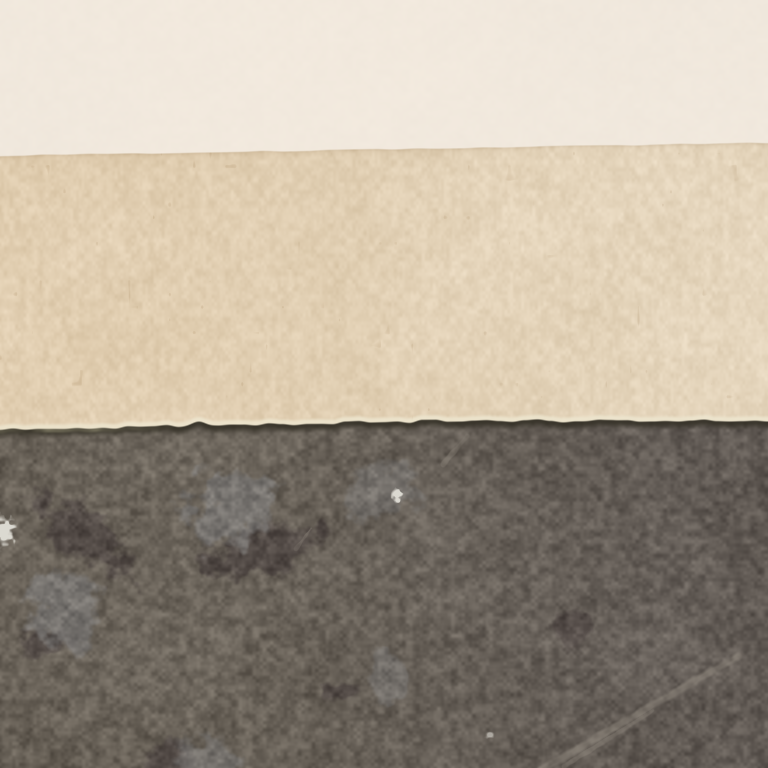
Write a Shadertoy shader that draws this texture.

```glsl
// Draws a cream sheet and a tan card strip above a worn, speckled dark stone board.

float hash(vec2 p) {
    return fract(sin(dot(p, vec2(127.1, 311.7))) * 43758.5453);
}

float noise(vec2 p) {
    vec2 i = floor(p), f = fract(p);
    f = f * f * (3.0 - 2.0 * f);
    return mix(mix(hash(i), hash(i + vec2(1, 0)), f.x),
               mix(hash(i + vec2(0, 1)), hash(i + vec2(1, 1)), f.x), f.y);
}

float fbm(vec2 p) {
    float sum = 0.0, amp = 0.5;
    for (int k = 0; k < 4; k++) {
        sum += amp * noise(p);
        p = mat2(1.6, 1.2, -1.2, 1.6) * p + 7.3;
        amp *= 0.5;
    }
    return sum / 0.9375;
}

// Centred grain: mid-size crumbs plus fine fibres.
float grain(vec2 p, float scale) {
    return 0.62 * noise(p * scale) + 0.38 * noise(p * scale * 2.1 + 31.0) - 0.5;
}

// Ragged, tilted elliptical stain; returns coverage.
float stain(vec2 p, vec2 centre, vec2 radius, float tilt) {
    vec2 d = p - centre;
    float c = cos(tilt), s = sin(tilt);
    d = vec2(c * d.x + s * d.y, c * d.y - s * d.x) / radius;
    float ragged = (fbm(p * 38.0) - 0.5) * 1.5 + (noise(p * 110.0) - 0.5) * 0.35;
    return 1.0 - smoothstep(0.7, 1.15, length(d) + ragged);
}

// Thin line broken up by noise.
float scratch(vec2 p, vec2 a, vec2 b, float width) {
    vec2 ab = b - a;
    float t = clamp(dot(p - a, ab) / dot(ab, ab), 0.0, 1.0);
    float d = length(p - a - ab * t) + (noise(p * 90.0) - 0.5) * 0.003;
    return (1.0 - smoothstep(width * 0.4, width * 1.4, d)) * (0.35 + 0.65 * noise(p * 120.0));
}

// Small bright chip.
float chip(vec2 p, vec2 centre, vec2 radius) {
    float d = length((p - centre) / radius) + (noise(p * 210.0) - 0.5) * 0.9;
    return 1.0 - smoothstep(0.6, 1.2, d);
}

vec3 paperColour(vec2 p) {
    vec3 col = mix(vec3(0.936, 0.905, 0.862), vec3(0.953, 0.918, 0.872), fbm(p * 4.0));
    return col + 0.012 * grain(p, 95.0);
}

vec3 cardColour(vec2 p) {
    vec3 col = mix(vec3(0.880, 0.805, 0.690), vec3(0.892, 0.830, 0.730), smoothstep(0.0, 1.0, p.x));
    col += (fbm(p * 9.0) - 0.5) * vec3(0.035, 0.042, 0.055);
    col += grain(p * vec2(1.15, 0.85), 115.0) * vec3(0.075, 0.085, 0.10);
    float pit = smoothstep(0.94, 1.0, noise(p * vec2(95.0, 60.0) + 4.0));
    return col - pit * vec3(0.05, 0.06, 0.07);
}

vec3 stoneColour(vec2 p) {
    vec3 col = mix(vec3(0.418, 0.390, 0.352), vec3(0.385, 0.358, 0.335), smoothstep(0.2, 1.0, p.x));
    col += (fbm(p * 7.0) - 0.5) * 0.07;

    // Dark hollows
    float hollow = stain(p, vec2(0.110, 0.302), vec2(0.075, 0.036), -0.7);
    hollow = max(hollow, stain(p, vec2(0.342, 0.285), vec2(0.078, 0.033), 0.25));
    hollow = max(hollow, stain(p, vec2(0.052, 0.162), vec2(0.038, 0.018), 0.1));
    hollow = max(hollow, stain(p, vec2(0.452, 0.100), vec2(0.028, 0.016), 0.0));
    hollow = max(hollow, stain(p, vec2(0.745, 0.182), vec2(0.023, 0.022), 0.0));
    hollow = max(hollow, stain(p, vec2(0.215, 0.008), vec2(0.035, 0.022), 0.5));
    col = mix(col, vec3(0.300, 0.268, 0.256), 0.8 * hollow);

    // Pale blue-grey bruises
    float bruise = stain(p, vec2(0.297, 0.337), vec2(0.054, 0.048), 0.0);
    bruise = max(bruise, 0.75 * stain(p, vec2(0.495, 0.355), vec2(0.050, 0.036), 0.2));
    bruise = max(bruise, stain(p, vec2(0.083, 0.210), vec2(0.047, 0.052), 0.3));
    bruise = max(bruise, 0.75 * stain(p, vec2(0.502, 0.110), vec2(0.024, 0.034), 0.0));
    bruise = max(bruise, 0.85 * stain(p, vec2(0.280, 0.012), vec2(0.046, 0.026), -0.3));
    col = mix(col, vec3(0.475, 0.465, 0.455), 0.8 * bruise);

    col += grain(p, 105.0) * vec3(0.20, 0.195, 0.185);

    // Scratches and chips
    float lines = scratch(p, vec2(0.700, -0.005), vec2(0.960, 0.145), 0.005);
    lines = max(lines, 0.7 * scratch(p, vec2(0.735, 0.002), vec2(0.850, 0.075), 0.003));
    lines = max(lines, 0.6 * scratch(p, vec2(0.577, 0.395), vec2(0.608, 0.432), 0.003));
    lines = max(lines, 0.6 * scratch(p, vec2(0.385, 0.285), vec2(0.405, 0.312), 0.002));
    col = mix(col, vec3(0.56, 0.53, 0.49), 0.75 * lines);
    float chips = max(chip(p, vec2(0.517, 0.354), vec2(0.006, 0.008)),
                      chip(p, vec2(0.004, 0.306), vec2(0.014, 0.019)));
    chips = max(chips, 0.6 * chip(p, vec2(0.638, 0.043), vec2(0.007, 0.005)));
    return mix(col, vec3(0.86, 0.85, 0.82), chips);
}

void mainImage(out vec4 fragColor, in vec2 fragCoord) {
    vec2 p = fragCoord / iResolution.xy;
    float aa = max(1.0 / iResolution.y, 0.0015);

    // Signed heights above the two nearly level edges
    float sheet = p.y - (0.797 + 0.017 * p.x) - 0.0015 * (noise(vec2(p.x * 35.0, 2.0)) - 0.5);
    float rim = 0.442 + 0.010 * smoothstep(0.0, 0.65, p.x) + 0.004 * (noise(vec2(p.x * 60.0, 9.0)) - 0.5);
    float bump = 0.006 * exp(-pow((p.x - 0.26) / 0.012, 2.0)) + 0.002 * exp(-pow((p.x - 0.78) / 0.015, 2.0));
    float board = p.y - rim - bump;

    // Card with a shaded top edge and a pale cut at the bottom
    vec3 card = cardColour(p);
    card -= vec3(0.07, 0.08, 0.09) * exp(-abs(sheet) / 0.003);
    card = mix(card, vec3(0.93, 0.90, 0.81), 0.85 * (1.0 - smoothstep(0.003, 0.009, board)));

    // Stone with a dark gap just below the card; greenish fray at the left
    vec3 stone = stoneColour(p);
    stone = mix(stone, vec3(0.20, 0.185, 0.145), 0.85 * smoothstep(-0.013, -0.002, board));
    float fray = (1.0 - smoothstep(0.10, 0.25, p.x)) * smoothstep(-0.007, -0.002, board);
    stone = mix(stone, vec3(0.62, 0.60, 0.49), 0.6 * fray * noise(p * 80.0));

    vec3 col = mix(stone, card, smoothstep(-aa, aa, board));
    col = mix(col, paperColour(p), smoothstep(-aa, aa, sheet));
    fragColor = vec4(clamp(col, 0.0, 1.0), 1.0);
}
```
